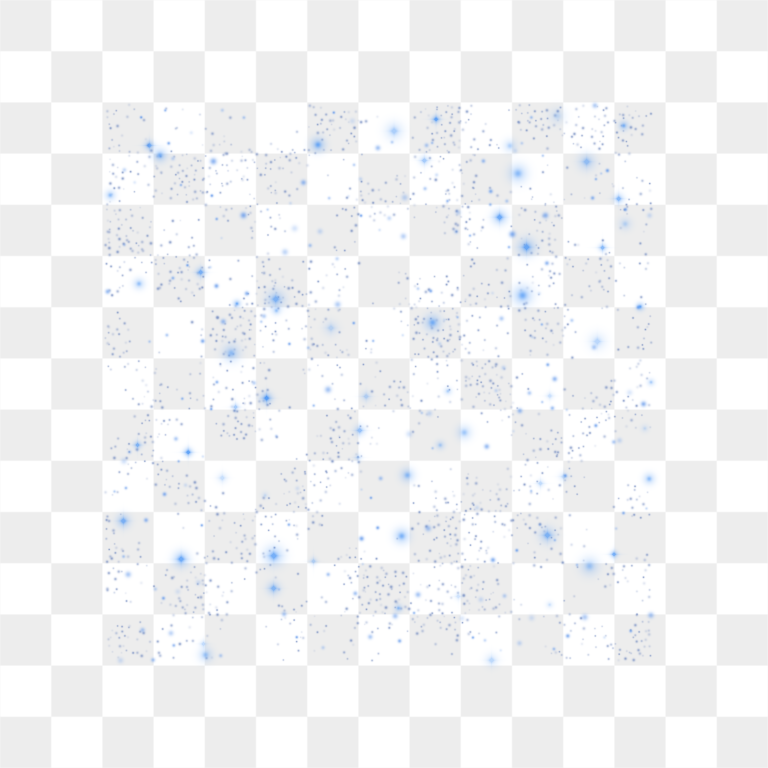
Give the GLSL for this background, as a Shadertoy shader.

```glsl
// Pale checkerboard with a square field of fine blue specks and soft glowing stars.
#define TILES 15.0
#define TILE_GREY vec3(0.93)
#define SPECK_COLOUR vec3(0.47, 0.56, 0.76)
#define DOT_COLOUR vec3(0.36, 0.58, 0.92)
#define GLOW_COLOUR vec3(0.30, 0.59, 0.96)
#define FIELD_MIN vec2(0.137, 0.140)
#define FIELD_MAX vec2(0.848, 0.864)
#define SPECK_GRID 120.0
#define DOT_GRID 36.0
#define GLOW_GRID 15.0
#define CLUSTER_SCALE 11.0

const float PI = 3.14159;

vec3 hash3(vec2 p) {
    vec3 q = fract(p.xyx * vec3(0.1031, 0.1030, 0.0973));
    q += dot(q, q.yxz + 33.33);
    return fract((q.xxy + q.yzz) * q.zyx);
}

vec2 gradientAt(vec2 cell) {
    float angle = 2.0 * PI * hash3(cell + 71.0).x;
    return vec2(cos(angle), sin(angle));
}

float gradientNoise(vec2 p) {
    vec2 i = floor(p), f = p - i;
    vec2 u = f * f * f * (f * (f * 6.0 - 15.0) + 10.0);
    vec2 e = vec2(1.0, 0.0);
    float low = mix(dot(gradientAt(i), f), dot(gradientAt(i + e), f - e), u.x);
    float high = mix(dot(gradientAt(i + e.yx), f - e.yx),
                     dot(gradientAt(i + 1.0), f - 1.0), u.x);
    return mix(low, high, u.y);
}

// 1 on grey tiles, 0 on white ones
float checker(vec2 p, float edge) {
    vec2 wave = clamp(sin(PI * TILES * p) / (PI * TILES * edge), -1.0, 1.0);
    return 0.5 + 0.5 * wave.x * wave.y;
}

float insideField(vec2 p) {
    vec2 s = step(FIELD_MIN, p) * step(p, FIELD_MAX);
    return s.x * s.y;
}

// Clustered round specks, denser over grey tiles
float specks(vec2 p) {
    float clear = 1.0;
    vec2 home = floor(p * SPECK_GRID);
    for (int k = 0; k < 9; k++) {
        vec2 cell = home + vec2(k % 3 - 1, k / 3 - 1);
        vec3 place = hash3(cell + 11.0), look = hash3(cell + 257.0);
        vec2 centre = (cell + place.xy) / SPECK_GRID;
        float density = smoothstep(-0.35, 0.45, gradientNoise(centre * CLUSTER_SCALE));
        density *= mix(0.5, 0.95, checker(centre, 0.001));
        float radius = mix(0.0012, 0.0021, look.x);
        vec2 d = (p - centre) / radius;
        float alpha = mix(0.12, 0.75, look.y) * exp(-dot(d, d));
        clear *= 1.0 - alpha * step(place.z, density) * insideField(centre);
    }
    return 1.0 - clear;
}

// Sparse larger dots
float dots(vec2 p) {
    float clear = 1.0;
    vec2 home = floor(p * DOT_GRID);
    for (int k = 0; k < 9; k++) {
        vec2 cell = home + vec2(k % 3 - 1, k / 3 - 1);
        vec3 place = hash3(cell + 523.0), look = hash3(cell + 811.0);
        vec2 centre = (cell + place.xy) / DOT_GRID;
        vec2 d = (p - centre) / mix(0.0018, 0.0042, look.x * look.x);
        float alpha = mix(0.15, 0.75, look.y) * exp(-dot(d, d));
        clear *= 1.0 - alpha * step(place.z, 0.30) * insideField(centre);
    }
    return 1.0 - clear;
}

// Soft stars: bright core, wide halo and, on some, a small upright cross
float glows(vec2 p) {
    float clear = 1.0;
    vec2 home = floor(p * GLOW_GRID);
    for (int k = 0; k < 9; k++) {
        vec2 cell = home + vec2(k % 3 - 1, k / 3 - 1);
        vec3 place = hash3(cell + 1201.0), look = hash3(cell + 1607.0);
        vec2 centre = (cell + place.xy) / GLOW_GRID;
        vec2 d = p - centre;
        float size = mix(0.005, 0.013, look.x * look.x);
        float r2 = dot(d, d) / (size * size);
        float alpha = 0.42 * exp(-r2) + 0.50 * exp(-7.0 * r2);
        vec2 a = abs(d);
        float cross = exp(-a.x / 0.0012 - a.y / 0.005) + exp(-a.y / 0.0012 - a.x / 0.005);
        alpha += 0.5 * cross * step(0.6, look.z);
        alpha = min(alpha, 1.0) * mix(0.25, 0.95, look.y);
        clear *= 1.0 - alpha * step(place.z, 0.50) * insideField(centre);
    }
    return 1.0 - clear;
}

void mainImage(out vec4 fragColor, in vec2 fragCoord) {
    vec2 p = fragCoord / iResolution.y;
    vec3 colour = mix(vec3(1.0), TILE_GREY, checker(p, max(0.7 / iResolution.y, 0.001)));
    colour = mix(colour, SPECK_COLOUR, specks(p));
    colour = mix(colour, DOT_COLOUR, dots(p));
    colour = mix(colour, GLOW_COLOUR, glows(p));
    fragColor = vec4(colour, 1.0);
}
```
